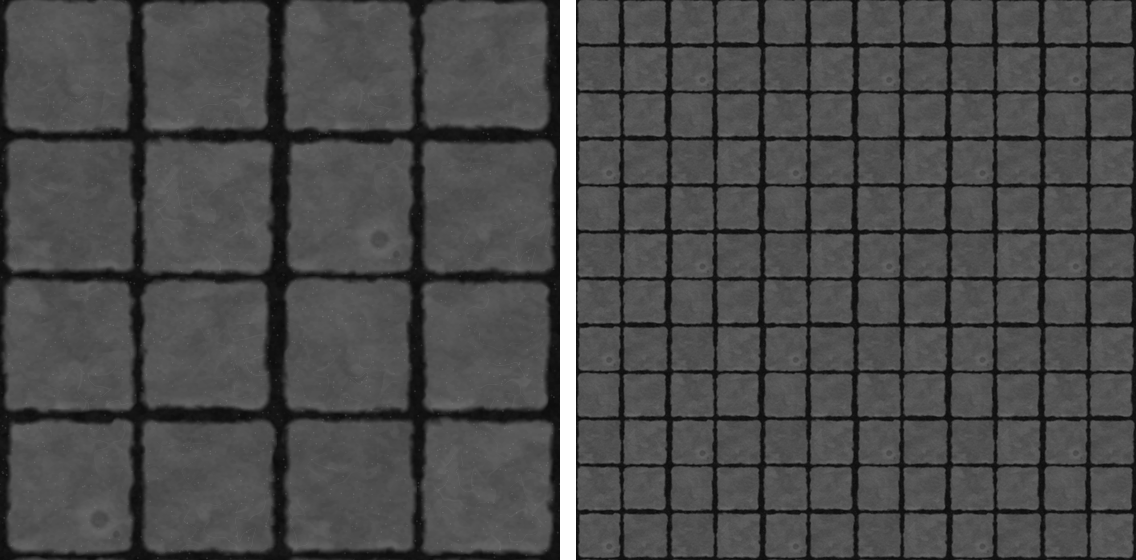
Left, the tile; right, the same tile 3 across and 3 down.
A WebGL 1 fragment shader for this texture:

```glsl
precision highp float;
// Four by four worn grey paving stones with soft, uneven edges in near-black joints.
// Each stone is a jittered rounded box; smooth cellular noise gives mottling, veins and specks.
// Stones recur two columns and two rows along, and all noise wraps at the canvas edge.
uniform vec2 u_resolution;

vec2 hash2(vec2 p) {
  return fract(sin(vec2(dot(p, vec2(127.1, 311.7)), dot(p, vec2(269.5, 183.3)))) * 43758.5);
}

// x: smooth blended value, y: distance to nearest point, z: random value of that point
vec3 cellular(vec2 p, vec2 frequency) {
  p *= frequency;
  vec2 base = floor(p), f = p - base;
  float total = 0.0, weights = 0.0, nearest = 2.0, nearestValue = 0.0;
  for (int y = -1; y <= 1; y++) {
    for (int x = -1; x <= 1; x++) {
      vec2 g = vec2(float(x), float(y));
      vec2 id = mod(base + g, 4.0 * frequency);
      float value = hash2(id + 17.3).x;
      float dist = length(g + hash2(id) - f);
      float w = exp(-7.0 * dist * dist);
      total += w * value;
      weights += w;
      if (dist < nearest) {
        nearest = dist;
        nearestValue = value;
      }
    }
  }
  return vec3(total / weights, nearest, nearestValue);
}

float noise(vec2 p, vec2 frequency) {
  return cellular(p, frequency).x - 0.5;
}

float roundedBox(vec2 p, vec2 halfSize, float radius) {
  vec2 q = abs(p) - halfSize + radius;
  return length(max(q, 0.0)) + min(max(q.x, q.y), 0.0) - radius;
}

// Small bright grains on a share of the cells
float specks(vec2 p, float frequency, float share) {
  vec3 c = cellular(p, vec2(frequency));
  return (1.0 - smoothstep(0.04, 0.24, c.y)) * smoothstep(1.0 - share, 1.0, c.z);
}

float stoneShade(vec2 p, vec2 local, vec2 id, float edge) {
  // Mottling with a slight horizontal grain
  vec2 warped = p + 0.09 * vec2(noise(p, vec2(6.0)), noise(p + 1.5, vec2(7.0)));
  float shade = 0.322 + 0.018 * (hash2(id + 5.0).x - 0.5);
  shade += 0.045 * noise(warped, vec2(4.0, 6.0));
  shade += 0.035 * noise(warped, vec2(10.0, 15.0));
  shade += 0.026 * noise(p, vec2(34.0, 40.0));

  // Pale wispy veins, stronger in patches
  float ridge = abs(noise(warped, vec2(9.0, 10.0)));
  float patches = smoothstep(-0.15, 0.3, noise(p + 0.7, vec2(3.0)));
  shade += 0.032 * (1.0 - smoothstep(0.0, 0.09, ridge)) * patches;
  shade += 0.07 * specks(p, 26.0, 0.3);

  // Worn pale lip along the lower edge
  float lip = smoothstep(-0.11, -0.04, edge) * (1.0 - smoothstep(-0.44, -0.3, local.y));
  shade += 0.05 * lip * smoothstep(-0.25, 0.3, noise(p, vec2(8.0)));

  // One stone in eight has a chipped pit inside a pale scuff
  float chipped = 1.0 - step(0.5, id.x + id.y);
  vec2 fromPit = local - vec2(0.23, -0.24) + 0.1 * (warped - p);
  float scuff = 1.0 - smoothstep(0.04, 0.22, length(fromPit));
  float pit = 1.0 - smoothstep(0.04, 0.09, length(fromPit));
  float smallPit = 1.0 - smoothstep(0.015, 0.035, length(fromPit - vec2(0.12, -0.11)));
  return shade + chipped * (0.045 * scuff - 0.09 * pit - 0.06 * smallPit);
}

void main() {
  vec2 p = mod(gl_FragCoord.xy / u_resolution * 4.0 + vec2(0.02, -0.03), 4.0);

  // Fold the upper half onto the lower one, shifted by two columns
  vec2 stone = p;
  if (p.y >= 2.0) stone = vec2(mod(p.x + 2.0, 4.0), p.y - 2.0);
  vec2 id = floor(stone);
  vec2 local = stone - id - 0.5;

  // Jittered outline with coarse and fine wobble
  vec2 offset = (hash2(id + 2.0) - 0.5) * vec2(0.045, 0.025);
  vec2 halfSize = mix(vec2(0.437, 0.453), vec2(0.468, 0.472), hash2(id + 9.0));
  float edge = roundedBox(local - offset, halfSize, 0.07);
  edge += 0.034 * noise(stone, vec2(6.0)) + 0.02 * noise(stone, vec2(17.0));
  float cover = 1.0 - smoothstep(-0.032, 0.024, edge);

  // Gritty dark joint
  float joint = 0.073 + 0.03 * noise(p, vec2(14.0)) + 0.025 * noise(p, vec2(45.0));
  joint += 0.12 * specks(p, 22.0, 0.35);

  float shade = mix(joint, stoneShade(stone, local, id, edge), cover);
  gl_FragColor = vec4(vec3(shade), 1.0);
}
```
